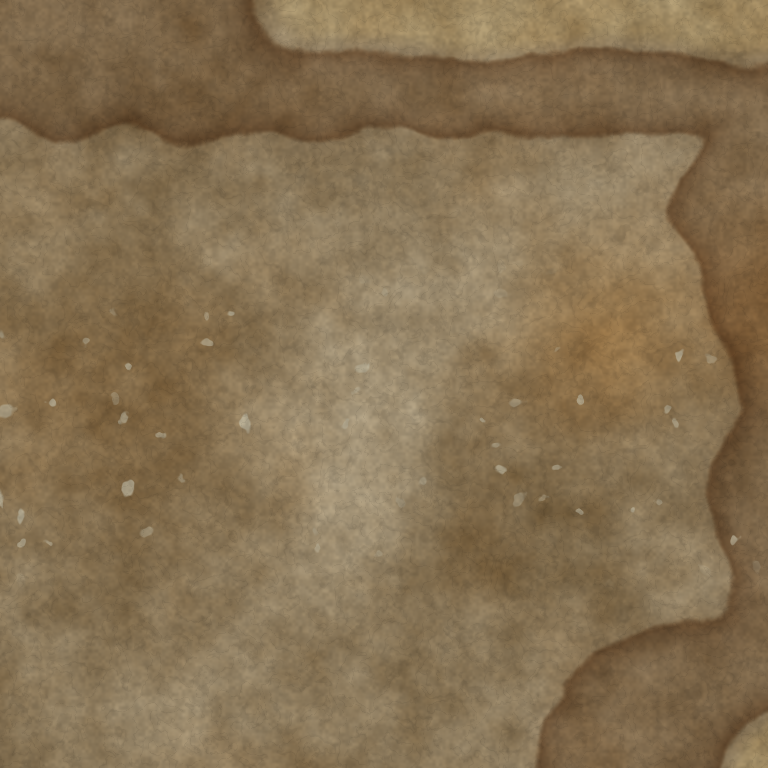
Reproduce this texture procedurally as a three.js fragment shader.

```glsl
// Old stained paper: mottled tan sheet, brown tide marks and a few pale flecks.
// Layered value noise gives mottle, grain and fibres; a wobbling distance field
// outlines the dry areas, with pigment gathered along their rims.
varying vec2 vUv;

const vec3 UMBER = vec3(0.455, 0.375, 0.255);
const vec3 ASH = vec3(0.645, 0.585, 0.475);
const vec3 STAIN_TINT = vec3(0.885, 0.835, 0.785);
const vec3 RIM_TINT = vec3(0.72, 0.62, 0.52);
const vec3 OCHRE_TINT = vec3(1.02, 0.89, 0.70);
const vec3 STRAW_TINT = vec3(1.10, 1.09, 1.02);
const vec3 FLECK_COLOR = vec3(0.69, 0.66, 0.57);
const float RIM_WIDTH = 0.021;
const float EDGE_SOFT = 0.005;
const float GRAIN = 0.10;
const float FIBRE = 0.055;
const float FLECK_SHARE = 0.17;

float hash(vec2 p) {
  return fract(sin(dot(p, vec2(127.1, 311.7))) * 43758.5453);
}

float noise(vec2 p) {
  vec2 i = floor(p), f = fract(p);
  f = f * f * (3.0 - 2.0 * f);
  float low = mix(hash(i), hash(i + vec2(1.0, 0.0)), f.x);
  float high = mix(hash(i + vec2(0.0, 1.0)), hash(i + 1.0), f.x);
  return mix(low, high, f.y);
}

mat2 rotation(float a) {
  return mat2(cos(a), sin(a), -sin(a), cos(a));
}

// Fractal noise centred on zero
float fbm(vec2 p) {
  float sum = 0.0, amp = 0.5;
  for (int i = 0; i < 5; i++) {
    sum += amp * (noise(p) - 0.5);
    p = rotation(0.65) * p * 2.03 + 17.3;
    amp *= 0.52;
  }
  return sum;
}

float smoothMin(float a, float b, float k) {
  float h = max(k - abs(a - b), 0.0) / k;
  return min(a, b) - h * h * k * 0.25;
}

// Soft round wash of tone
float wash(vec2 p, vec2 center, float radius) {
  vec2 q = (p - center) / radius;
  return exp(-dot(q, q));
}

// Large sheet area: positive inside
float mainArea(vec2 p) {
  float top = 0.826 + 0.02 * cos(38.0 * p.x) * exp(-2.5 * p.x);
  float right = 0.945 + 0.018 * cos(25.0 * (p.y - 0.48));
  float bay = (p.y - 0.73) / 0.07;
  right -= 0.092 * exp(-bay * bay);
  float d = smoothMin(top - p.y, right - p.x, 0.02);
  return smoothMin(d, length(p - vec2(0.89, 0.0)) - 0.185, 0.05);
}

// Strip along the upper right: positive inside
float upperArea(vec2 p) {
  float bottom = 0.926 + 0.009 * sin(19.0 * p.x - 1.0);
  return smoothMin(p.x - 0.338, p.y - bottom, 0.09);
}

// Irregular pale chips, on turned grids so no rows show
float flecks(vec2 p) {
  float cover = 0.0;
  for (int i = 0; i < 3; i++) {
    float layer = float(i);
    vec2 q = rotation(0.5 + layer * 1.1) * p * (21.0 + layer * 5.0) + layer * 31.0;
    vec2 cell = floor(q);
    vec2 jitter = vec2(hash(cell + 3.1), hash(cell + 7.7));
    vec2 local = rotation(6.28 * jitter.x) * (fract(q) - 0.32 - 0.36 * jitter);
    float size = mix(0.09, 0.22, hash(cell + 5.3));
    float shape = length(local * vec2(0.85, 1.35)) + 0.16 * (noise(q * 7.0) - 0.5);
    float cluster = smoothstep(0.35, 0.7, noise(cell * 0.3 + 9.0));
    float present = step(1.0 - FLECK_SHARE * cluster, hash(cell + 11.9));
    float strength = mix(0.35, 0.85, hash(cell + 2.2));
    cover = max(cover, present * strength * (1.0 - smoothstep(size - 0.05, size + 0.04, shape)));
  }
  float band = smoothstep(0.22, 0.32, p.y) * (1.0 - smoothstep(0.57, 0.68, p.y));
  return cover * band;
}

void main() {
  vec2 p = vUv;

  // Paper mottle, from broad clouds to fine grain
  float tone = 0.5 + 0.85 * fbm(p * 4.5 + 3.0) + 0.8 * fbm(p * 24.0);
  tone += 0.28 * (wash(p, vec2(0.28, 0.70), 0.06) + wash(p, vec2(0.45, 0.37), 0.13));
  tone += 0.26 * (wash(p, vec2(0.28, 0.10), 0.12) + wash(p, vec2(0.52, 0.53), 0.11));
  tone -= 0.26 * (wash(p, vec2(0.17, 0.54), 0.16) + wash(p, vec2(0.66, 0.36), 0.14));
  vec3 color = mix(UMBER, ASH, clamp(tone, -0.25, 1.2));
  float ochre = wash(p, vec2(0.78, 0.55), 0.11) + wash(p, vec2(1.02, 0.60), 0.12);
  ochre += 0.5 * wash(p, vec2(0.15, 0.48), 0.18) + 0.8 * max(fbm(p * 8.0 + 41.0), 0.0);
  color *= mix(vec3(1.0), OCHRE_TINT, clamp(ochre * 0.75, 0.0, 1.0));

  // Tide marks: brown outside the dry areas, darkest at the rim
  float upper = upperArea(p);
  float corner = 0.115 - length(p - vec2(1.05, -0.03));
  float d = max(max(mainArea(p), upper), corner);
  d += 0.032 * fbm(p * 10.0 + 5.0) + 0.007 * fbm(p * 45.0);
  float outside = 1.0 - smoothstep(-EDGE_SOFT, EDGE_SOFT, d);
  float rim = outside * exp(min(d, 0.0) / RIM_WIDTH) + 0.2 * (1.0 - outside) * exp(-max(d, 0.0) / RIM_WIDTH);
  color *= mix(vec3(1.0), STAIN_TINT, outside);
  color *= mix(vec3(1.0), RIM_TINT, rim * 0.85);
  color *= mix(vec3(1.0), STRAW_TINT, smoothstep(0.0, 0.03, max(upper, corner)));

  // Flecks, then fibres and grain over everything
  color = mix(color, FLECK_COLOR, flecks(p));
  vec2 bent = p * 75.0 + 5.0 * vec2(fbm(p * 30.0), fbm(p * 30.0 + 8.0));
  float strand = 1.0 - abs(2.0 * noise(bent) - 1.0);
  color *= 1.0 - FIBRE * (smoothstep(0.8, 1.0, strand) - 0.25);
  color *= 1.0 + GRAIN * (noise(p * 230.0) + noise(rotation(0.7) * p * 120.0) - 1.0);
  gl_FragColor = vec4(color, 1.0);
}
```
